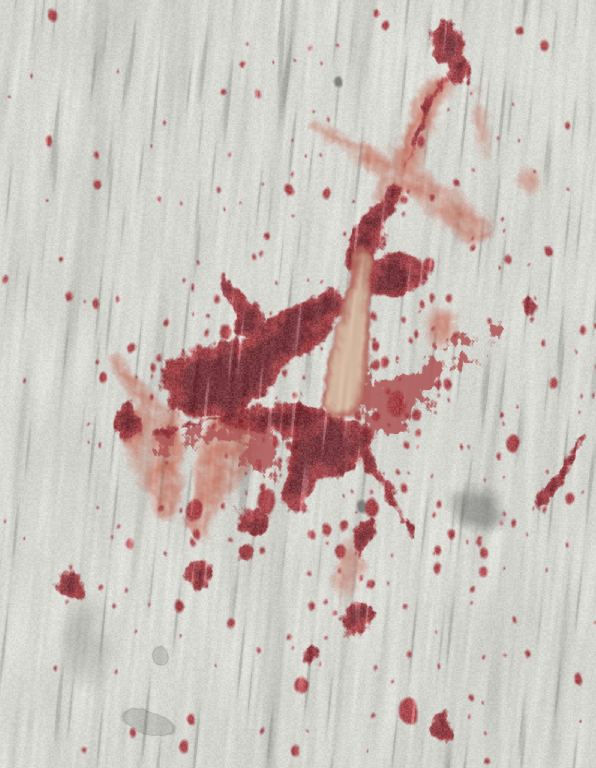
Write a WebGL 2 fragment shader that draws this texture.

```glsl
#version 300 es
precision highp float;
// Crimson paint spilled and spattered over pale, broom-brushed concrete.
uniform vec2 u_resolution;
out vec4 outColor;

float hash(vec2 c) {
  vec3 q = fract(c.xyx * .1031);
  q += dot(q, q.yzx + 33.33);
  return fract((q.x + q.y) * q.z);
}

// Brush strands: sines with a phase of their own per lane
float strand(float id, float y) {
  float h = hash(vec2(id, 7.));
  return .5 * sin(y * (.6 + h) + h * 40.) + .3 * sin(y * 2.3 + h * 90.) + .8 * (h - .5);
}
float bristle(vec2 p) {
  float id = floor(p.x);
  return mix(strand(id, p.y), strand(id + 1., p.y), smoothstep(0., 1., p.x - id));
}

// Layered, rotated sines
float ripple(vec2 p) {
  float sum = 0., amp = .5;
  for (int i = 0; i < 5; i++) {
    p = mat2(1.5, 1.1, -1.1, 1.5) * p + 1.7;
    sum += amp * sin(p.x + 1.5 * sin(p.y * .8));
    amp *= .62;
  }
  return sum;
}

// Distance shapes
float oval(vec2 p, vec2 c, vec2 r, float turn) {
  float s = sin(turn), k = cos(turn);
  p = mat2(k, -s, s, k) * (p - c);
  return (length(p / r) - 1.) * min(r.x, r.y);
}
float disc(vec2 p, float x, float y, float r) {
  return length((p - vec2(x, y)) * vec2(1., .87)) - r;
}
float taper(vec2 p, vec4 ends, float ra, float rb) {
  vec2 a = p - ends.xy, b = ends.zw - ends.xy;
  float h = clamp(dot(a, b) / dot(b, b), 0., 1.);
  return length(a - b * h) - mix(ra, rb, h);
}
float cover(float d, float soft) { return smoothstep(soft, -soft, d); }

// Cellular droplets, denser near the spill
float spatter(vec2 p, float cells) {
  float d = 1.;
  for (int k = 0; k < 9; k++) {
    vec2 id = floor(p * cells) + vec2(k % 3, k / 3) - 1.;
    vec2 c = id + .2 + .6 * vec2(hash(id), hash(id + 51.));
    float near = exp(-10. * pow(distance(c / cells, vec2(.43, .45)), 1.6));
    float size = hash(id + 17.);
    if (hash(id + 83.) < .05 + .5 * near)
      d = min(d, length((p * cells - c) * vec2(1.2, .9)) - .06 - .28 * size * size * size);
  }
  return d / cells;
}

void main() {
  vec2 p = gl_FragCoord.xy / u_resolution.y;
  vec2 lane = vec2(p.x - .1 * p.y, p.y);
  float fine = bristle(lane * vec2(190., 16.));
  float coarse = bristle(lane * vec2(60., 5.) + 31.);
  float grain = hash(floor(p * 512.)) - .5;
  float mottle = ripple(p * 60.);
  vec2 w = p + .007 * vec2(ripple(p * 25.), ripple(p * 25. + 9.));
  vec2 e = mix(p, w, .4);

  // Brushed concrete
  vec3 col = vec3(.84, .84, .82) + .014 * ripple(p * 5.) + .035 * fine + .02 * coarse + .05 * grain;
  col -= .09 * smoothstep(.45, .95, -fine) + .04 * smoothstep(.4, .9, -coarse);

  // Grey stains, dents and chips
  float stain = cover(oval(w, vec2(.622, .337), vec2(.03, .026), 0.), .012);
  stain += .55 * cover(oval(w, vec2(.11, .165), vec2(.024, .045), 0.), .018);
  col *= 1. - .25 * stain;
  float dent = min(oval(e, vec2(.193, .059), vec2(.033, .014), -.25), disc(e, .208, .147, .01));
  col *= 1. - .12 * cover(dent, .003) - .25 * cover(abs(dent), .002);
  float chip = min(disc(e, .44, .893, .006), disc(e, .47, .342, .007));
  col = mix(col, vec3(.4), .75 * cover(chip, .003));

  // Thin washes
  float wash = taper(w, vec4(.404, .837, .53, .768), .003, .015);
  wash = min(wash, taper(w, vec4(.53, .768, .615, .706), .016, .021));
  wash = min(wash, taper(w, vec4(.57, .885, .505, .75), .018, .022));
  wash = min(wash, taper(w, vec4(.2, .435, .215, .34), .038, .018));
  wash = min(wash, taper(w, vec4(.3, .43, .262, .32), .035, .016));
  wash = min(wash, taper(w, vec4(.154, .525, .215, .447), .006, .016));
  wash = min(wash, oval(w, vec2(.455, .262), vec2(.018, .035), -.2));
  wash = min(wash, oval(e, vec2(.625, .84), vec2(.007, .023), .1));
  wash = min(wash, min(disc(e, .692, .762, .011), disc(e, .574, .574, .019)));
  float washed = cover(wash + .006 * mottle, .009) * (.6 + .2 * coarse + .25 * mottle);
  col = mix(col, vec3(.77, .46, .39) + .05 * fine, clamp(washed, 0., .9));

  // Broken, drybrushed red
  float dry = oval(w, vec2(.505, .482), vec2(.05, .036), .8);
  dry = min(dry, taper(w, vec4(.5, .46, .645, .575), .032, .008));
  dry = min(dry, taper(w, vec4(.2, .43, .41, .46), .018, .016));
  dry = min(dry, taper(w, vec4(.34, .43, .35, .38), .034, .018));
  col = mix(col, vec3(.68, .33, .33), .85 * cover(dry + .02 * mottle + .008 * fine + .009, .005));

  // Thick spill
  float d = oval(w, vec2(.273, .502), vec2(.063, .045), .3);
  d = min(d, taper(w, vec4(.29, .5, .435, .603), .046, .02));
  d = min(d, taper(w, vec4(.3, .455, .41, .45), .014, .022));
  d = max(d, -oval(w, vec2(.398, .512), vec2(.014, .03), -.3));
  d = min(d, oval(w, vec2(.427, .417), vec2(.058, .042), .2));
  d = min(d, taper(w, vec4(.4, .4, .386, .347), .03, .015));
  d = min(d, taper(w, vec4(.513, .752, .47, .665), .009, .019));
  d = min(d, oval(e, vec2(.514, .642), vec2(.043, .028), .2));
  d = min(d, taper(w, vec4(.293, .637, .323, .58), .003, .021));
  d = min(d, taper(w, vec4(.2, .44, .4, .468), .003, .004));
  d = min(d, taper(w, vec4(.575, .9, .527, .785), .007, .002));
  d = min(d, taper(w, vec4(.48, .405, .545, .29), .007, .001));
  d = min(d, min(disc(w, .169, .447, .019), disc(w, .584, .945, .02)));
  d = min(d, disc(w, .594, .91, .018));

  // Large drops
  d = min(d, min(disc(w, .328, .325, .018), disc(w, .258, .254, .018)));
  d = min(d, min(disc(w, .091, .238, .017), disc(w, .465, .193, .022)));
  d = min(d, min(disc(w, .32, .282, .01), disc(w, .574, .052, .014)));
  d = min(d, min(disc(e, .687, .602, .008), disc(w, .408, .145, .007)));
  d = min(d, taper(w, vec4(.475, .308, .47, .27), .015, .002));
  d = min(d, taper(w, vec4(.709, .345, .76, .44), .009, 0.));
  float flecks = min(spatter(e, 22.), spatter(e + .005, 48.));
  float thick = min(d + .0045 * mottle + .002 * fine, flecks);
  vec3 crimson = mix(vec3(.65, .26, .28), vec3(.45, .18, .21), smoothstep(.002, -.022, d + .012 * mottle));
  crimson += .05 * fine + .1 * grain + .14 * smoothstep(.5, .9, fine);
  col = mix(col, crimson, .94 * cover(thick, .002 + .8 / u_resolution.y));

  // Pale scraped stem with reddened edges
  float stem = taper(e, vec4(.474, .664, .447, .484), .013, .029) + .003 * mottle;
  vec3 scraped = mix(vec3(.69, .37, .34), vec3(.82, .7, .61), smoothstep(0., -.017, stem + .006 * coarse));
  col = mix(col, scraped + .04 * fine, .92 * cover(stem, .004));

  outColor = vec4(clamp(col, 0., 1.), 1.);
}
```
